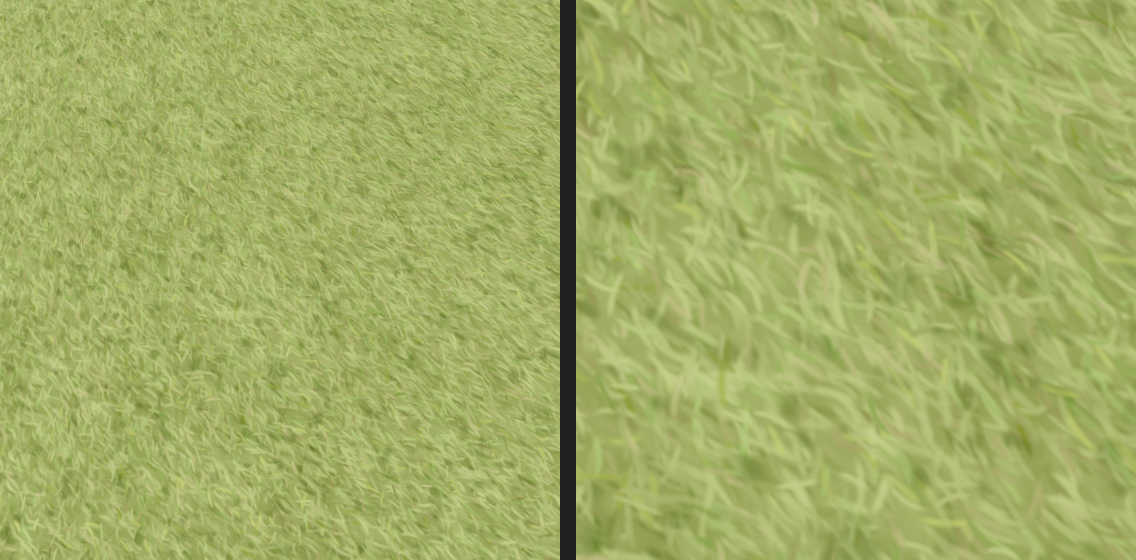
Left: the whole. Right: its middle third, enlarged.
This texture is drawn by a WebGL 2 fragment shader. Its source:

```glsl
#version 300 es
precision highp float;
// A pale lawn seen at a slant: layers of short, soft, curved grass blades
// are scattered over a jittered grid that shrinks with distance, each with
// its own lean, tone and tint, with darker clumps and small shaded pits.

#define LAYERS 11
#define CELL 0.033          // grid spacing at the near edge
#define BLADE_HALF 0.025    // half length of a blade
#define BLADE_WIDTH 0.0054  // half width of a blade, soft rim included
#define RIM_BLUR 0.0033     // least half width on the canvas
#define LEAN 2.2            // mean blade angle in radians
#define LEAN_SPREAD 1.2     // random deviation from the mean angle
#define RECEDE 0.5          // loss of size from bottom to top
#define VANISH_X 0.35       // horizontal place of the vanishing point
#define PIT_DEPTH 0.10      // darkening of the shaded pits
#define DARK vec3(0.49, 0.545, 0.23)
#define LIGHT vec3(0.755, 0.80, 0.53)

uniform vec2 u_resolution;
out vec4 fragColor;

// Three random values from a lattice point and a seed.
vec3 hash3(vec2 cell, float seed) {
    vec3 p = fract(vec3(cell, seed) * vec3(0.1031, 0.1030, 0.0973));
    p += dot(p, p.yxz + 33.33);
    return fract((p.xxy + p.yxx) * p.zyx);
}

float valueNoise(vec2 p, float seed) {
    vec2 i = floor(p), f = fract(p);
    f = f * f * (3.0 - 2.0 * f);
    float low = mix(hash3(i, seed).x, hash3(i + vec2(1, 0), seed).x, f.x);
    float high = mix(hash3(i + vec2(0, 1), seed).x, hash3(i + 1.0, seed).x, f.x);
    return mix(low, high, f.y);
}

// Coverage of one bent, tapered blade centred on the origin.
float blade(vec2 p, float angle, float halfLength, float bend, float width) {
    vec2 along = vec2(cos(angle), sin(angle));
    float t = dot(p, along) / halfLength;
    float across = dot(p, vec2(-along.y, along.x)) - bend * (t * t - 0.3);
    float taper = width * (1.0 - 0.35 * t * t);
    float body = 1.0 - smoothstep(0.0, 1.0, abs(across) / taper);
    return body * (1.0 - smoothstep(0.45, 1.0, abs(t)));
}

// Blade colour: a tone between dark and light, now and then tinted.
vec3 grassColor(float tone, float tint) {
    vec3 color = mix(DARK, LIGHT, tone);
    color += vec3(-0.05, 0.0, -0.05) * smoothstep(0.84, 0.98, tint);
    color += vec3(0.025, -0.025, 0.015) * (1.0 - smoothstep(0.04, 0.16, tint));
    color += vec3(0.02, 0.02, -0.07) * smoothstep(0.46, 0.49, tint)
           * (1.0 - smoothstep(0.51, 0.54, tint));
    return color;
}

void main() {
    vec2 uv = gl_FragCoord.xy / u_resolution;

    // Slanted ground: sizes shrink evenly towards the top.
    float zoom = 1.0 / (1.0 - RECEDE * uv.y);
    vec2 ground = vec2((uv.x - VANISH_X) * zoom, log(zoom) / RECEDE);
    float width = max(BLADE_WIDTH, RIM_BLUR * zoom);

    // Patches and clumps of tone, greener growth, and shaded pits.
    float patchTone = 0.25 * valueNoise(ground * 7.0 + 40.0, 3.0)
                    + 0.30 * valueNoise(ground * 19.0 + 40.0, 5.0)
                    + 0.45 * valueNoise(ground * 44.0 + 90.0, 7.0) - 0.5;
    float patchTint = valueNoise(ground * 10.0 + 70.0, 9.0) - 0.5;
    vec2 slanted = mat2(0.81, 0.59, -0.59, 0.81) * ground;
    float pit = smoothstep(0.60, 1.0, valueNoise(slanted * vec2(48, 75) + 200.0, 8.0));

    vec3 color = grassColor(0.45 + 0.5 * patchTone, 0.3);

    // Blades, from the ground up; upper layers are lighter.
    for (int layer = 0; layer < LAYERS; layer++) {
        float seed = float(layer) * 3.0 + 11.0;
        float height = float(layer) / float(LAYERS - 1);
        vec2 grid = ground / CELL + 100.0 + 7.0 * hash3(vec2(seed), 1.0).xy;
        vec2 home = floor(grid);
        for (int n = 0; n < 9; n++) {
            vec2 cell = home + vec2(n % 3, n / 3) - 1.0;
            vec3 place = hash3(cell, seed);
            vec3 form = hash3(cell, seed + 1.0);
            vec3 shade = hash3(cell, seed + 2.0);

            vec2 p = (grid - cell - place.xy) * CELL;
            float angle = LEAN + 0.3 * (ground.x - 0.1)
                        + LEAN_SPREAD * (form.x + form.y - 1.0);
            float halfLength = BLADE_HALF * mix(0.55, 1.0, place.z);
            float bend = 0.012 * (form.z - 0.5);
            float cover = blade(p, angle, halfLength, bend,
                                width * mix(0.75, 1.2, shade.z));

            float tone = pow(shade.x, mix(0.9, 0.38, height)) + 0.04;
            tone = mix(tone, 0.7, 0.3 * uv.y) + 0.40 * patchTone;
            float tint = clamp(shade.y + 0.12 * patchTint, 0.0, 1.0);
            color = mix(color, grassColor(tone, tint), 0.85 * cover);
        }
    }
    color -= PIT_DEPTH * pit * vec3(1.0, 0.9, 0.9);
    fragColor = vec4(color, 1.0);
}
```
